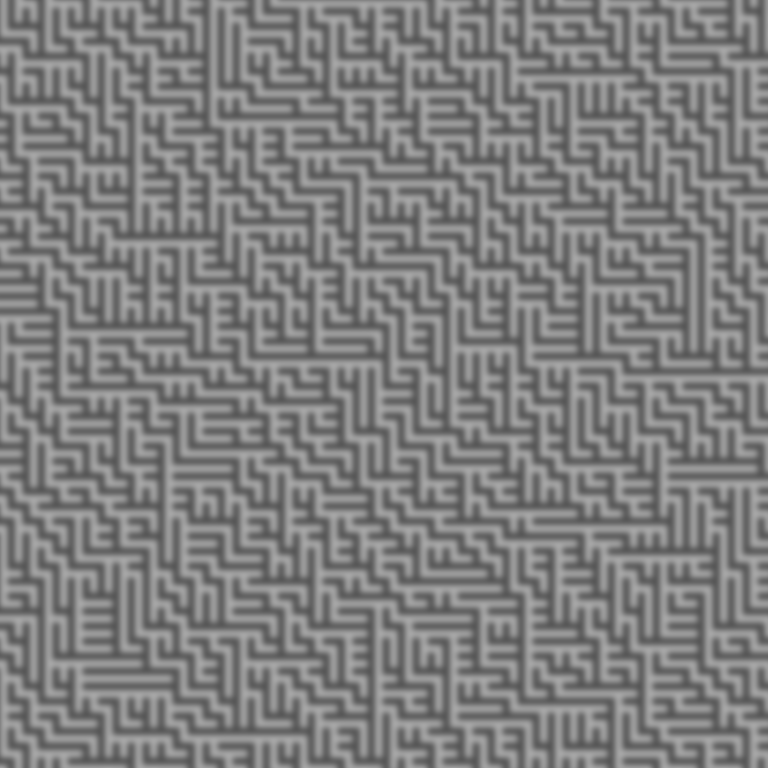
This pattern is drawn by a Shadertoy shader. Its source:

```glsl
// Soft grey labyrinth: a binary-tree maze in which every tile opens either
// its west or its north passage, so paths descend in staircases to the right.
// Each pixel sums the nearby square blocks under a Gaussian blur.

const float BLOCKS_PER_CANVAS = 102.4; // one passage or wall is one block wide
const float BLUR_SIGMA = 0.41;         // in blocks
const float WALL_GREY = 0.307;
const float PASSAGE_GREY = 0.687;
const int REACH = 2;                   // blocks gathered on each side

// Integer hash of a tile, from 0 to 1
float hashTile(ivec2 tile) {
    uvec2 q = uvec2(tile + 4096) * uvec2(1597u, 3571u);
    uint h = q.x ^ (q.y * 40503u);
    h = (h ^ (h >> 15)) * 739177u;
    h = (h ^ (h >> 13)) * 951161u;
    h ^= h >> 16;
    return float(h & 65535u) / 65536.0;
}

// 1 for a passage block, 0 for a wall block; y counts downwards
float mazeBlock(ivec2 block) {
    ivec2 shifted = block + 1 + 2 * REACH;
    ivec2 tile = shifted >> 1;
    ivec2 part = shifted & 1;
    if (part.x == part.y) return float(part.x);   // room or wall post
    bool opensWest = hashTile(tile) < 0.5;
    bool isWestGate = part.x == 0;
    return opensWest == isWestGate ? 1.0 : 0.0;
}

// Smooth approximation of the Gaussian cumulative distribution
vec2 gaussianCdf(vec2 x) {
    x = clamp(x, -5.0, 5.0);
    return 0.5 + 0.5 * tanh(0.7979 * (x + 0.0447 * x * x * x));
}

// Share of the blur kernel at p that falls on the given block
float blockWeight(vec2 p, vec2 corner, float sigma) {
    vec2 low = (corner - p) / sigma;
    vec2 share = gaussianCdf(low + 1.0 / sigma) - gaussianCdf(low);
    return share.x * share.y;
}

// Maze brightness after the blur
float blurredMaze(vec2 p, float sigma) {
    ivec2 centre = ivec2(floor(p));
    float sum = 0.0;
    float total = 0.0;
    for (int j = -REACH; j <= REACH; j++) {
        for (int i = -REACH; i <= REACH; i++) {
            ivec2 block = centre + ivec2(i, j);
            float weight = blockWeight(p, vec2(block), sigma);
            sum += weight * mazeBlock(block);
            total += weight;
        }
    }
    return sum / total;
}

void mainImage(out vec4 fragColor, in vec2 fragCoord) {
    // Canvas units, with y measured down from the top edge
    vec2 uv = vec2(fragCoord.x, iResolution.y - fragCoord.y) / iResolution.y;
    float openness = blurredMaze(uv * BLOCKS_PER_CANVAS, BLUR_SIGMA);
    fragColor = vec4(vec3(mix(WALL_GREY, PASSAGE_GREY, openness)), 1.0);
}
```
